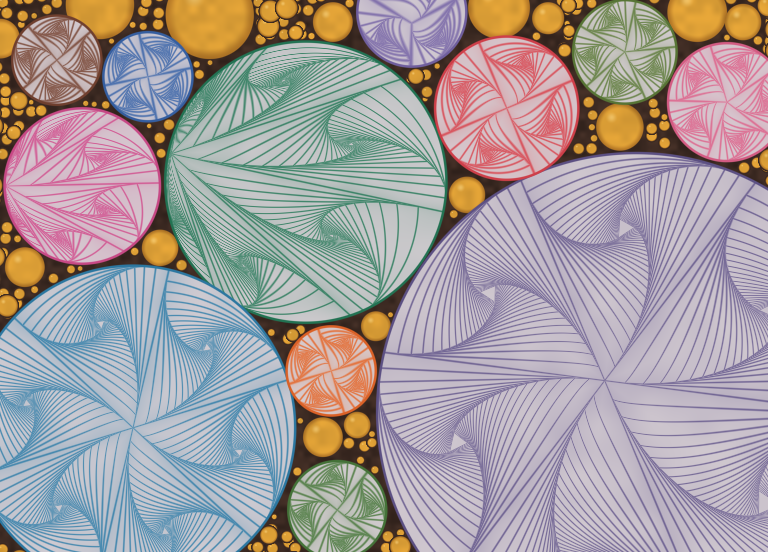
Give the GLSL for this pattern, as a Shadertoy shader.

```glsl
// Pen-drawn discs packed on dark ground with gold beads in the gaps.
// Each disc is cut into wedges around a hub; every wedge holds a whirl of
// nested, turning triangles. Small beads grow on hashed grids to fit the gaps.

const float TAU = 6.2831853;
const int DISCS = 12;
const int BEADS = 15;
const int WHIRL_STEPS = 26;
const float PEN = 0.00135;       // half width of a drawn line
const float THINNING = 0.03;     // line width lost per whirl step
const float RIM = 0.0045;        // width of the disc outline
const float WASH = 0.07;         // ink soaked into the paper
const float EDGE_WASH = 0.16;    // extra ink along wedge borders
const vec3 PAPER = vec3(0.835, 0.805, 0.825);
const vec3 GROUND = vec3(0.23, 0.16, 0.13);
const vec3 GOLD = vec3(0.86, 0.62, 0.21);
const vec3 OCHRE = vec3(0.62, 0.39, 0.12);

// Centre and radius, in canvas heights
const vec3 disc[DISCS] = vec3[](
  vec3(0.554, 0.670, 0.257), vec3(1.152, 0.254, 0.471), vec3(0.241, 0.225, 0.296),
  vec3(0.149, 0.663, 0.143), vec3(0.103, 0.891, 0.083), vec3(0.268, 0.861, 0.083),
  vec3(0.746, 0.978, 0.101), vec3(0.918, 0.804, 0.132), vec3(1.132, 0.906, 0.096),
  vec3(1.317, 0.815, 0.109), vec3(0.600, 0.328, 0.083), vec3(0.611, 0.076, 0.091));

const vec3 ink[DISCS] = vec3[](
  vec3(0.14, 0.47, 0.34), vec3(0.38, 0.33, 0.54), vec3(0.18, 0.49, 0.66),
  vec3(0.82, 0.30, 0.55), vec3(0.46, 0.26, 0.19), vec3(0.22, 0.39, 0.66),
  vec3(0.46, 0.39, 0.65), vec3(0.85, 0.26, 0.30), vec3(0.36, 0.48, 0.22),
  vec3(0.87, 0.38, 0.54), vec3(0.90, 0.40, 0.16), vec3(0.28, 0.47, 0.23));

// Hub offset in radii, number of wedges, angle of the first wedge
const vec4 layout_[DISCS] = vec4[](
  vec4(-0.95, 0.20, 12, -0.21), vec4(-0.12, 0.12, 6, 0.92), vec4(0, 0, 6, 0.30),
  vec4(-0.97, 0, 12, 0.02), vec4(0, 0, 4, 0.7), vec4(0, 0, 4, 0.2),
  vec4(0, -0.2, 3, 0.5), vec4(0, 0, 4, 0.4), vec4(0, 0, 5, 0.1),
  vec4(0, 0, 5, 0.6), vec4(0, 0, 4, 0.3), vec4(0, 0, 4, 0.9));

const vec3 bead[BEADS] = vec3[](
  vec3(0.380, 0.973, 0.080), vec3(0.181, 0.991, 0.062), vec3(0.904, 0.986, 0.056),
  vec3(1.263, 0.978, 0.054), vec3(1.123, 0.770, 0.043), vec3(0.846, 0.647, 0.033),
  vec3(0.585, 0.208, 0.036), vec3(0.045, 0.516, 0.036), vec3(0.290, 0.551, 0.033),
  vec3(0.603, 0.960, 0.036), vec3(1.346, 0.960, 0.033), vec3(0.681, 0.409, 0.027),
  vec3(0.647, 0.230, 0.024), vec3(0.000, 0.930, 0.036), vec3(0.993, 0.967, 0.029));

vec2 hash2(vec2 p) {
  vec3 q = fract(p.xyx * vec3(0.1031, 0.1030, 0.0973));
  q += dot(q, q.yzx + 33.33);
  return fract((q.xx + q.yz) * q.zy);
}

float noise(vec2 p) {
  vec2 i = floor(p), f = fract(p);
  f *= f * (3.0 - 2.0 * f);
  return mix(mix(hash2(i).x, hash2(i + vec2(1, 0)).x, f.x),
             mix(hash2(i + vec2(0, 1)).x, hash2(i + 1.0).x, f.x), f.y);
}

float segment(vec2 p, vec2 a, vec2 b) {
  vec2 d = b - a;
  return length(p - a - d * clamp(dot(p - a, d) / dot(d, d), 0.0, 1.0));
}

// Distance to nested turning triangles; inner ones are drawn thinner
float whirl(vec2 p, vec2 a, vec2 b, vec2 c, float turn, float thin) {
  float d = 1.0;
  for (int i = 0; i < WHIRL_STEPS; i++) {
    float e = min(segment(p, a, b), min(segment(p, b, c), segment(p, c, a)));
    d = min(d, e + thin * float(i));
    vec2 first = a;
    a = mix(a, b, turn);
    b = mix(b, c, turn);
    c = mix(c, first, turn);
  }
  return d;
}

vec3 drawDisc(vec2 p, vec3 shape, vec3 colour, vec4 plan, float px) {
  vec2 offset = plan.xy * shape.z;
  vec2 v = p - shape.xy - offset + 1e-5;
  vec2 dir = normalize(v);
  float along = dot(offset, dir);
  float reach = sqrt(max(along * along - dot(offset, offset) + shape.z * shape.z, 0.0)) - along;
  float wedge = TAU / plan.z;
  float f = fract((atan(v.y, v.x) - plan.w) / wedge);
  vec2 a = vec2(1, 0), b = vec2(cos(wedge), sin(wedge));
  vec2 q = length(v) / reach * mix(a, b, f);
  float turn = mix(0.17, 0.068, smoothstep(0.08, 0.35, shape.z));
  float d = whirl(q, vec2(0), a, b, turn, THINNING * PEN / reach) * reach;
  float edge = min(segment(q, vec2(0), a), segment(q, vec2(0), b)) * reach;
  float soak = WASH * (0.4 + 1.2 * noise(p * 22.0)) + EDGE_WASH * exp(-edge / (0.07 * shape.z));
  vec3 col = mix(PAPER, colour, soak);
  float pen = PEN * mix(0.45, 1.0, smoothstep(0.0, 0.6, length(v) / shape.z));
  col = mix(col, colour, 0.82 * (1.0 - smoothstep(pen - px, pen + px, d)));
  float rim = shape.z - length(p - shape.xy);
  return mix(col, colour * 0.95, 1.0 - smoothstep(RIM - px, RIM + px, rim));
}

// Free space around a point, outside all discs and large beads
float gap(vec2 p) {
  float d = 1.0;
  for (int i = 0; i < DISCS; i++) d = min(d, length(p - disc[i].xy) - disc[i].z);
  for (int i = 0; i < BEADS; i++) d = min(d, length(p - bead[i].xy) - bead[i].z);
  return d;
}

void paintBead(inout vec3 col, vec2 p, vec3 b, float px) {
  vec2 v = (p - b.xy) / b.z;
  float d = length(v);
  vec3 gold = mix(GOLD, OCHRE, smoothstep(0.75, 1.0, d) * 0.7);
  gold *= 0.94 + 0.12 * noise(p * 60.0);
  gold = mix(gold, vec3(1.0, 0.87, 0.55), 0.5 * smoothstep(0.28, 0.0, length(v - vec2(-0.35, 0.4))));
  col = mix(col, gold, 1.0 - smoothstep(b.z - px, b.z + px, d * b.z));
}

void mainImage(out vec4 fragColor, in vec2 fragCoord) {
  vec2 p = fragCoord / iResolution.y;
  float px = 0.75 / iResolution.y;
  vec3 col = GROUND * (0.8 + 0.4 * noise(p * 90.0));

  // Small beads, finest grid first
  for (int layer = 0; layer < 2; layer++) {
    float cell = layer == 0 ? 0.023 : 0.046;
    vec2 id = floor(p / cell);
    for (int k = 0; k < 9; k++) {
      vec2 n = id + vec2(k % 3 - 1, k / 3 - 1);
      vec2 c = (n + 0.5 + 0.6 * (hash2(n + float(layer) * 71.0) - 0.5)) * cell;
      float r = min(gap(c) - 0.002, 0.42 * cell);
      if (r > 0.18 * cell) {
        col = mix(col, GROUND, 1.0 - smoothstep(r + 0.002, r + 0.003, length(p - c)));
        paintBead(col, p, vec3(c, r), px);
      }
    }
  }
  for (int i = 0; i < BEADS; i++) paintBead(col, p, bead[i], px);

  // Discs
  for (int i = 0; i < DISCS; i++) {
    float d = length(p - disc[i].xy) - disc[i].z;
    if (d < px) col = mix(col, drawDisc(p, disc[i], ink[i], layout_[i], px), 1.0 - smoothstep(-px, px, d));
  }
  fragColor = vec4(col, 1.0);
}
```
